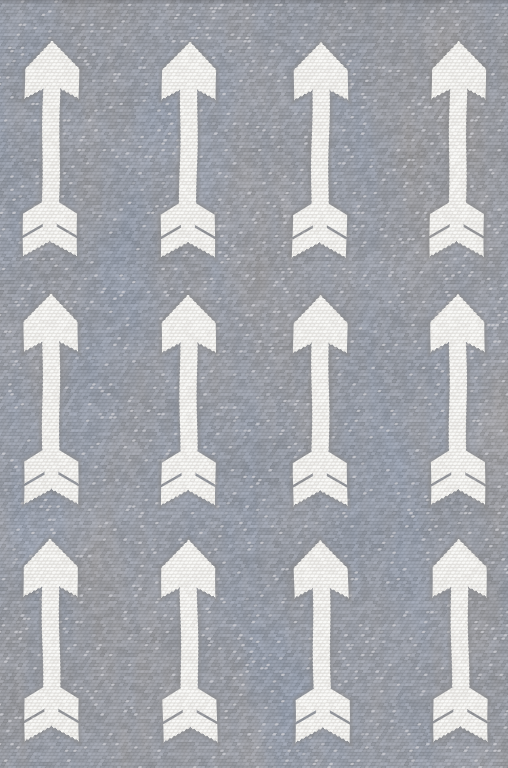
Reproduce this pattern procedurally as a Shadertoy shader.

```glsl
// Flat-woven rug: a 4 by 3 grid of pale upright arrows on blue-grey cloth.
// Arrows are signed distances from half-planes, with slight lean per row;
// staggered hashed stitches and layered sines give the yarn its wear.

const float RUG_HEIGHT = 768.0;           // length units from bottom to top
const int COLUMNS = 4;
const int ROWS = 3;
const vec2 FIRST_CENTRE = vec2(51.0, 150.0); // from the top left
const float COLUMN_STEP = 135.6;
const float HALF_WIDTH = 27.0;            // head and feathers
const float SHAFT_HALF = 8.6;
const float SLIT_HALF = 1.2;
const vec2 STITCH = vec2(4.2, 3.3);
const vec3 GREY_DARK = vec3(0.515, 0.525, 0.545);
const vec3 GREY_LIGHT = vec3(0.685, 0.695, 0.73);
const vec3 FLECK = vec3(0.80, 0.80, 0.82);
const vec3 RIM = vec3(0.54, 0.54, 0.545);
const vec3 WHITE = vec3(0.975, 0.975, 0.97);
const vec3 CREAM = vec3(0.885, 0.88, 0.865);

float hash(vec2 p) {
    vec3 q = fract(vec3(p.xyx) * 0.1031);
    q += dot(q, q.yzx + 33.33);
    return fract((q.x + q.y) * q.z);
}

// Broad uneven dye, stretched along the weft; about -1 to 1
float dye(vec2 p) {
    float sum = 0.0, gain = 0.5;
    vec2 q = p * vec2(0.012, 0.035);
    for (int i = 0; i < 4; i++) {
        sum += gain * sin(q.x + 1.7 * sin(q.y * 0.7 + float(i))) * cos(q.y + sin(q.x * 1.3));
        q = mat2(1.9, 0.3, -0.5, 2.1) * q + 4.1;
        gain *= 0.65;
    }
    return sum;
}

// x: raised centre of the stitch, y: its random shade, z: a second random value
vec3 weave(vec2 p) {
    vec2 g = p / STITCH;
    float row = floor(g.y);
    g.x += 0.5 * mod(row, 2.0) + 0.3 * fract(g.y);
    vec2 cell = floor(g), f = fract(g) - 0.5;
    float bump = 1.0 - smoothstep(0.12, 0.62, length(f * vec2(0.9, 1.1)));
    return vec3(bump, hash(cell + 7.0), hash(cell + 91.0));
}

// Signed distance to an arrow centred at the origin, y pointing down
float arrow(vec2 p, float halfLength) {
    float fromTip = p.y + halfLength;
    float fromTail = halfLength - p.y;
    float teeth = 2.4 * abs(fract(p.x / 4.2) - 0.5) - 0.6;
    float steps = 0.8 * sin(fromTip * 1.7);
    float x = abs(p.x);
    float sides = x - HALF_WIDTH;

    float head = max(sides, 0.7 * (x * 1.04 - 1.5 - fromTip) + 0.4 * steps);
    head = max(head, 0.88 * (fromTip - 46.5 - 0.53 * (x - SHAFT_HALF)) + teeth);

    float shaft = max(x - SHAFT_HALF - 0.25 * steps, 40.0 - min(fromTip, fromTail));

    float feathers = max(sides, 0.85 * (fromTail - 54.0 + 0.62 * (x - SHAFT_HALF)));
    feathers = max(feathers, 0.88 * (15.0 - 0.55 * x - fromTail) + teeth);
    float slit = 0.86 * abs(fromTail - 31.0 + 0.58 * (x - 7.0)) - SLIT_HALF;
    slit = max(slit, 7.0 - x);
    feathers = max(feathers, -slit);

    return min(min(head, shaft), feathers);
}

// Nearest arrow; rows draw together and shorten toward the bottom
float arrowGrid(vec2 p) {
    float nearest = 1e4;
    for (int j = 0; j < ROWS; j++) {
        float r = float(j);
        float halfLength = 107.0 - 1.75 * r - 0.75 * r * r;
        float lean = 0.01 * (r - 1.0);
        for (int i = 0; i < COLUMNS; i++) {
            float c = float(i);
            vec2 centre = FIRST_CENTRE + vec2(COLUMN_STEP * c, 255.25 * r - 4.75 * r * r);
            centre.x += 2.2 * sin(2.0944 * c) + 0.35 * c * r * (r - 1.0);
            centre.y += 0.8 * sin(c * 1.6 - 1.2);
            vec2 q = p - centre;
            q.x -= lean * q.y + 0.5 * sin(q.y * 0.06 + c * 2.0 + r * 3.0);
            nearest = min(nearest, arrow(q, halfLength));
        }
    }
    return nearest;
}

void mainImage(out vec4 fragColor, in vec2 fragCoord) {
    float pixel = RUG_HEIGHT / iResolution.y;
    vec2 p = fragCoord * pixel;
    p.y = RUG_HEIGHT - p.y;
    vec3 stitch = weave(p);
    float tone = dye(p);

    // Grey ground with uneven dye, warm and cool patches, pale flecks
    float shade = 0.50 + 0.13 * tone + 0.34 * (stitch.x - 0.5) + 0.46 * (stitch.y - 0.5);
    vec3 ground = mix(GREY_DARK, GREY_LIGHT, shade);
    ground += vec3(-0.012, 0.0, 0.016) * (0.3 + 1.6 * dye(p.yx * 0.6 + 200.0));
    ground = mix(ground, FLECK, 0.85 * stitch.x * smoothstep(0.93, 0.97, stitch.z));

    // Pale yarn: white stitches with cream gaps
    float gap = clamp(1.05 - 1.1 * stitch.x + 0.5 * (stitch.y - 0.5), 0.0, 1.0);
    vec3 yarn = mix(WHITE, CREAM, gap);

    // Shaded rim around each arrow, then the arrow itself
    float d = arrowGrid(p);
    ground = mix(ground, RIM, 0.5 * (1.0 - smoothstep(0.5, 5.0, d)));
    vec3 colour = mix(ground, yarn, clamp(0.5 - d / pixel, 0.0, 1.0));

    // Bound top edge
    colour *= 1.0 - 0.12 * (1.0 - smoothstep(1.0, 5.0, p.y));
    fragColor = vec4(colour, 1.0);
}
```
